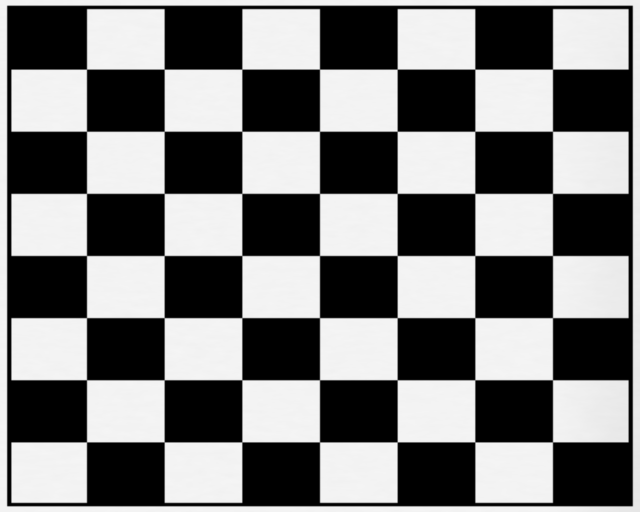
This pattern is drawn by a Shadertoy shader. Its source:

```glsl
// Eight by eight black and white checkerboard in a thin black frame on faintly grained paper.

vec2 hashGradient(vec2 cell) {
    vec2 h = vec2(dot(cell, vec2(127.1, 311.7)), dot(cell, vec2(269.5, 183.3)));
    return 2.0 * fract(sin(h) * 43758.5) - 1.0;
}

float gradientNoise(vec2 p) {
    vec2 i = floor(p), f = fract(p);
    vec2 u = f * f * f * (f * (f * 6.0 - 15.0) + 10.0);
    float low = mix(dot(hashGradient(i), f),
                    dot(hashGradient(i + vec2(1, 0)), f - vec2(1, 0)), u.x);
    float high = mix(dot(hashGradient(i + vec2(0, 1)), f - vec2(0, 1)),
                     dot(hashGradient(i + vec2(1, 1)), f - vec2(1, 1)), u.x);
    return mix(low, high, u.y);
}

// Soft coverage of a centred rectangle
float boxMask(vec2 p, vec2 halfSize, float soft) {
    vec2 inside = smoothstep(-soft, soft, halfSize - abs(p));
    return inside.x * inside.y;
}

// 1 on light squares, 0 on dark ones; the lower left square is light
float checker(vec2 grid, vec2 cellSize, float soft) {
    vec2 lineDistance = abs(fract(grid - 0.5) - 0.5) * cellSize;
    vec2 side = 1.0 - 2.0 * mod(floor(grid), 2.0);
    vec2 wave = side * smoothstep(-soft, soft, lineDistance) * 2.0 - side;
    return 0.5 + 0.5 * wave.x * wave.y;
}

// Off-white with fine horizontal grain, dimming towards the right edge
float paperTone(vec2 uv, float aspect) {
    vec2 p = uv * vec2(aspect, 1.0);
    float grain = 0.010 * gradientNoise(p * vec2(22.0, 75.0))
                + 0.008 * gradientNoise(p * vec2(50.0, 160.0) + 17.0);
    float shade = smoothstep(0.84, 1.0, uv.x) * mix(0.05, 0.015, uv.y);
    return 0.952 + grain - shade;
}

void mainImage(out vec4 fragColor, in vec2 fragCoord) {
    vec2 uv = fragCoord / iResolution.xy;
    float aspect = iResolution.x / iResolution.y;
    vec2 p = (uv - 0.5) * vec2(aspect, 1.0);
    vec2 cellSize = 0.12135 * vec2(aspect, 1.0);
    float soft = max(0.0021, 0.75 / iResolution.y);

    // Squares stop just short of the frame, which overlaps their outer edge
    float squares = checker(p / cellSize + 4.0, cellSize, soft)
                  * boxMask(p, 3.974 * cellSize, soft);
    float margin = 1.0 - boxMask(p, 4.028 * cellSize, soft);

    float tone = paperTone(uv, aspect) * max(squares, margin);
    fragColor = vec4(vec3(tone), 1.0);
}
```
